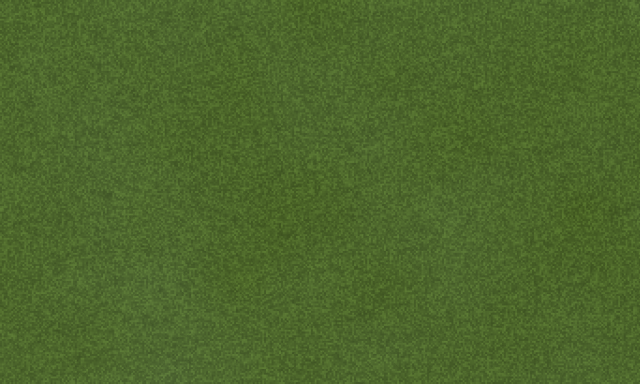
This texture is drawn by a WebGL 2 fragment shader. Its source:

```glsl
#version 300 es
precision highp float;

uniform vec2 u_resolution;
out vec4 fragColor;

// Integer hash of a lattice cell, 0 to 1
float hash(ivec2 cell, uint seed) {
    uvec2 q = uvec2(cell) * uvec2(1597u, 3812u) + seed * uvec2(747u, 2891u);
    q = q * 1664525u + 1013904223u;
    q.x += q.y * 1664525u;
    q.y += q.x * 1664525u;
    q ^= q >> 16u;
    q.x += q.y * 1664525u;
    q.y += q.x * 1664525u;
    return float((q.x ^ (q.y >> 15u)) >> 8u) / 16777216.0;
}

float blendCorners(ivec2 cell, vec2 weight, uint seed) {
    float bottom = mix(hash(cell, seed), hash(cell + ivec2(1, 0), seed), weight.x);
    float top = mix(hash(cell + ivec2(0, 1), seed), hash(cell + ivec2(1, 1), seed), weight.x);
    return mix(bottom, top, weight.y);
}

float smoothNoise(vec2 p, uint seed) {
    vec2 f = fract(p);
    return blendCorners(ivec2(floor(p)), f * f * (3.0 - 2.0 * f), seed);
}

// Square grains with edges softened over one pixel
float grains(vec2 p, float pixelWidth, uint seed) {
    p -= 0.5;
    vec2 weight = clamp((fract(p) - 0.5) / min(pixelWidth, 1.0) + 0.5, 0.0, 1.0);
    return blendCorners(ivec2(floor(p)), weight, seed);
}

float cloud(vec2 p) {
    float sum = 0.0, amplitude = 0.53;
    for (uint i = 0u; i < 4u; i++) {
        sum += amplitude * smoothNoise(p, 20u + i);
        p = p * 2.1 + 7.3;
        amplitude *= 0.5;
    }
    return sum;
}

void main() {
    vec2 uv = gl_FragCoord.xy / u_resolution.y;

    // Fine blades, skewed towards bright tips
    float blade = grains(uv * 205.0, 205.0 / u_resolution.y, 1u);
    blade = mix(blade, blade * blade, 0.4);

    // Short crooked furrows between the tufts
    vec2 bend = vec2(smoothNoise(uv * 70.0, 2u), smoothNoise(uv * 70.0, 3u)) - 0.5;
    float furrow = smoothstep(0.0, 0.12, abs(smoothNoise(uv * vec2(42.0, 58.0) + bend, 4u) - 0.5));

    // Faint rows and columns of the turf
    float rows = smoothNoise(uv * vec2(22.0, 110.0), 5u) - 0.5;
    float columns = smoothNoise(uv * vec2(110.0, 16.0), 6u) - 0.5;

    // Broad worn and lush areas
    float wear = cloud(uv * 2.6 + 3.0) - 0.5;

    float light = 1.01 + 0.31 * (blade - 0.43) + 0.05 * (furrow - 0.77)
                + 0.06 * rows + 0.04 * columns + 0.12 * wear;
    vec3 color = vec3(0.30, 0.40, 0.17) * light + vec3(0.01, 0.0, 0.06) * wear;
    fragColor = vec4(color, 1.0);
}
```
